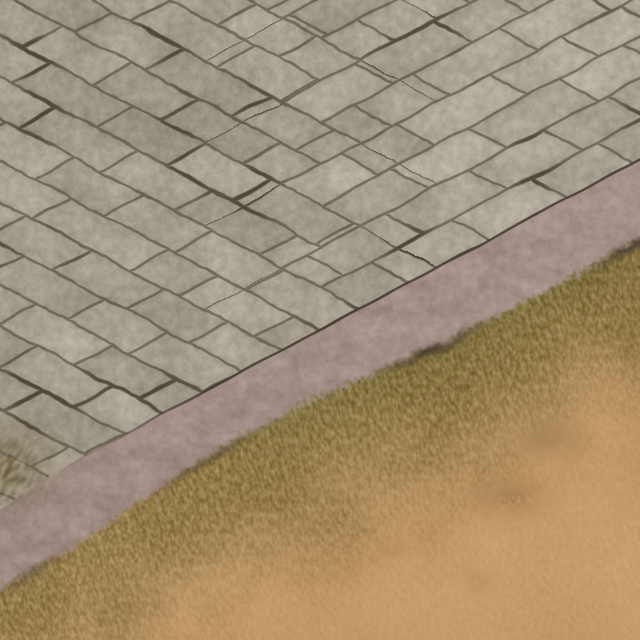
This texture is drawn by a three.js fragment shader. Its source:

```glsl
// Weathered stone paving meets a mauve kerb, with dry grass and sand below.
// Skewed axes s and t follow the two joint directions; staggered courses make
// the pavers, and layers of gradient noise add wear, tufts and soft borders.
varying vec2 vUv;

float hash(vec2 p) {
  return fract(sin(dot(p, vec2(127.1, 311.7))) * 43758.55);
}

vec2 gradient(vec2 p) {
  float angle = 6.2832 * hash(p);
  return vec2(cos(angle), sin(angle));
}

// Gradient noise, roughly -0.7 to 0.7
float noise(vec2 p) {
  vec2 i = floor(p), f = fract(p);
  vec2 u = f * f * f * (f * (f * 6.0 - 15.0) + 10.0);
  vec2 e = vec2(1.0, 0.0);
  float low = mix(dot(gradient(i), f), dot(gradient(i + e), f - e), u.x);
  float high = mix(dot(gradient(i + e.yx), f - e.yx),
                   dot(gradient(i + 1.0), f - 1.0), u.x);
  return mix(low, high, u.y);
}

float fbm(vec2 p) {
  float sum = 0.0, gain = 0.6;
  for (int k = 0; k < 5; k++) {
    sum += gain * noise(p);
    p = mat2(1.6, 1.2, -1.2, 1.6) * p + 7.3;
    gain *= 0.58;
  }
  return sum;
}

float blob(vec2 p, vec2 centre, vec2 size) {
  vec2 d = (p - centre) / size;
  return exp(-dot(d, d));
}

float jitter(float cell, float row) {
  return 0.36 * (hash(vec2(cell, row)) - 0.5);
}

// Distance to the nearest joint in course widths, and a random tone per stone
vec2 paver(float across, float along) {
  float row = floor(across);
  float a = along / 1.88 - 0.64 * row + 0.21;
  float cell = floor(a);
  if (a < cell + jitter(cell, row)) cell -= 1.0;
  else if (a > cell + 1.0 + jitter(cell + 1.0, row)) cell += 1.0;
  float start = a - cell - jitter(cell, row);
  float end = cell + 1.0 + jitter(cell + 1.0, row) - a;
  float side = 0.5 - abs(across - row - 0.5);
  return vec2(min(side, 1.88 * min(start, end)), hash(vec2(row, cell) + 3.7));
}

vec3 paving(vec2 p) {
  vec2 q = p + 0.005 * vec2(noise(p * 17.0), noise(p * 17.0 + 40.0))
             + 0.0015 * noise(p * 75.0);
  vec2 st = vec2(q.y + 0.53 * q.x - 0.945, q.y - 0.53 * q.x - 0.218) / 0.065;

  // Courses descend on the left and rise on the right of a stepped seam
  vec2 block = floor(st * 0.5);
  float zone = block.x - block.y;
  vec2 stone = zone > -1.5 ? paver(st.y, st.x) : paver(st.x, st.y);
  if (zone > -2.5 && zone < -0.5) {
    vec2 rim = 1.0 - abs(mod(st, 2.0) - 1.0);
    stone.x = min(stone.x, min(rim.x, rim.y));
  }

  float wear = fbm(p * 13.0);
  vec3 col = mix(vec3(0.59, 0.56, 0.49), vec3(0.71, 0.68, 0.62),
                 clamp(0.5 + 0.55 * (stone.y - 0.5) + 0.75 * wear, 0.0, 1.0));
  col += 0.10 * fbm(p * 70.0) + 0.035 * smoothstep(0.3, 1.0, p.x);
  col -= 0.04 * exp(-stone.x * 9.0);

  // Joints open and darken in irregular stretches
  float open = smoothstep(0.05, 0.45, noise(p * 9.0 + 11.0));
  open = max(open, blob(p, vec2(0.39, 0.845), vec2(0.045, 0.03)));
  float joint = 1.0 - smoothstep(0.012 + 0.015 * open, 0.058 + 0.03 * open, stone.x);
  return mix(col, vec3(0.29, 0.26, 0.21), joint * (0.55 + 0.4 * open));
}

vec3 ground(vec2 p, float depth) {
  float broad = fbm(p * 5.0);
  float blades = noise(vec2(p.x * 150.0 + p.y * 40.0, p.y * 85.0))
               + 0.7 * noise(p * vec2(240.0, 150.0));
  float sand = smoothstep(0.03, 0.36, depth + 0.13 * broad);
  vec3 col = mix(vec3(0.58, 0.48, 0.29), vec3(0.77, 0.60, 0.41), sand);
  float green = exp(-depth * 16.0) * smoothstep(0.15, 0.6, p.x + 0.4 * broad);
  col = mix(col, vec3(0.46, 0.42, 0.22), 0.65 * green);
  col += 0.13 * blades * mix(1.0, 0.22, sand) + 0.05 * broad;

  // Sparse tufts and scuffs on the sand
  float tuft = blob(p, vec2(0.80, 0.22), vec2(0.045, 0.022))
             + 0.7 * blob(p, vec2(0.86, 0.31), vec2(0.05, 0.03))
             + 0.7 * blob(p, vec2(0.745, 0.09), vec2(0.02, 0.018))
             + 0.6 * blob(p, vec2(0.615, 0.14), vec2(0.02, 0.012));
  return col - tuft * vec3(0.10, 0.085, 0.07) * (0.6 + 1.3 * blades);
}

void main() {
  vec2 p = vUv;
  float rough = fbm(p * 22.0);
  float top = p.y - 0.218 - 0.533 * p.x + 0.015 * exp(-p.x * 18.0)
            + 0.003 * noise(p * 14.0);
  float bulge = 0.035 * exp(-pow((p.x - 0.4) / 0.25, 2.0));
  float depth = 0.072 + 0.55 * p.x + bulge - p.y + 0.015 * rough;

  // Kerb and its upper joint
  vec3 kerb = vec3(0.62, 0.54, 0.515) + 0.09 * fbm(p * vec2(20.0, 30.0))
            + 0.07 * fbm(p * 75.0) + 0.025 * p.x;
  vec3 col = mix(kerb, paving(p), smoothstep(-0.002, 0.002, top));
  float seam = 1.0 - smoothstep(0.0006, 0.0036, abs(top));
  col = mix(col, vec3(0.25, 0.22, 0.19), seam * smoothstep(0.05, 0.35, p.x) * 0.85);

  // Ragged grass border, with shaded gaps under the kerb
  float fringe = depth + 0.012 * noise(p * 130.0);
  col = mix(col, ground(p, max(depth, 0.0)), smoothstep(-0.012, 0.007, fringe));
  float gap = blob(p, vec2(0.68, 0.45), vec2(0.075, 0.06))
            + blob(p, vec2(0.99, 0.61), vec2(0.055, 0.05))
            + 0.55 * blob(p, vec2(0.33, 0.28), vec2(0.10, 0.06))
            + 0.4 * blob(p, vec2(0.05, 0.10), vec2(0.06, 0.05));
  float shade = exp(-pow((depth - 0.002) / 0.008, 2.0));
  col = mix(col, vec3(0.28, 0.24, 0.19), min(gap, 1.0) * shade * (0.8 + 0.5 * rough));

  // Dry clump at the left edge
  float clump = blob(p, vec2(0.01, 0.265), vec2(0.06, 0.05));
  float straw = noise(vec2(p.x * 110.0 - p.y * 60.0, p.y * 70.0));
  col = mix(col, vec3(0.48, 0.43, 0.31) + 0.28 * straw, 0.8 * clump);
  gl_FragColor = vec4(clamp(col, 0.0, 1.0), 1.0);
}
```
